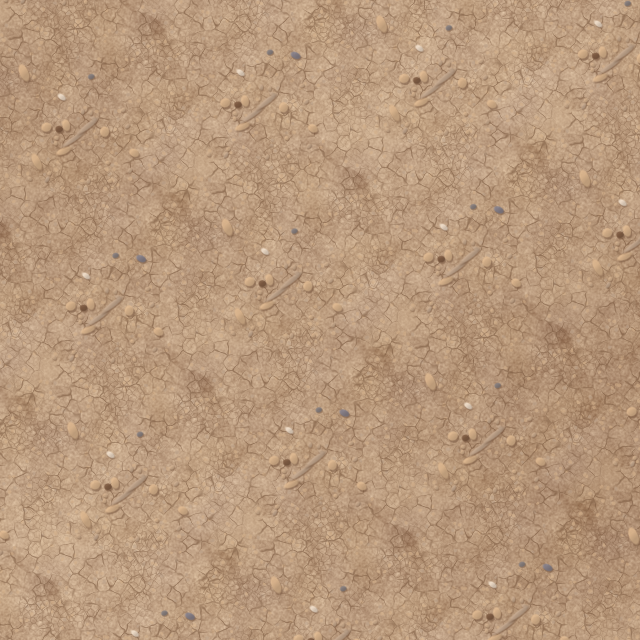
Write a Shadertoy shader that draws this texture.

```glsl
#define PERIOD 0.282
#define TILT 0.1356
#define ORIGIN vec2(0.410, 0.557)
#define CRACK_CELLS 20.0
#define GRAVEL_CELLS 43.0
#define CRACK_WIDTH 0.17
#define CRACK_DEPTH 0.55
#define GRAIN 0.34
#define SOFT 0.0014

const vec3 DARK_SOIL = vec3(0.60, 0.46, 0.35);
const vec3 PALE_SOIL = vec3(0.86, 0.75, 0.63);
const vec3 CRACK = vec3(0.47, 0.34, 0.24);
const vec3 SAND = vec3(0.83, 0.69, 0.54);
const vec3 CHALK = vec3(0.91, 0.85, 0.78);
const vec3 TWIG = vec3(0.73, 0.63, 0.54);
const vec3 SLATE = vec3(0.48, 0.46, 0.47);
const vec3 SHADOW = vec3(0.45, 0.32, 0.23);

vec2 rotate(vec2 v, float a) {
    return mat2(cos(a), sin(a), -sin(a), cos(a)) * v;
}

vec2 hash2(vec2 c) {
    vec3 a = fract(c.xyx * vec3(0.1031, 0.1030, 0.0973));
    a += dot(a, a.yzx + 33.33);
    return fract((a.xx + a.yz) * a.zy);
}

float corner(vec2 cell, vec2 d, float count) {
    return dot(hash2(mod(cell, count) + 3.0 * count) * 2.0 - 1.0, d);
}

// Gradient noise that wraps after count cells
float noise(vec2 uv, float count) {
    vec2 x = uv * count, i = floor(x), f = x - i;
    vec2 s = f * f * f * (f * (f * 6.0 - 15.0) + 10.0);
    vec2 e = vec2(1, 0);
    return mix(mix(corner(i, f, count), corner(i + e, f - e, count), s.x),
               mix(corner(i + e.yx, f - e.yx, count), corner(i + 1.0, f - 1.0, count), s.x), s.y);
}

// Wrapping cells: distance to centre, gap to the next cell, cell id
vec3 cells(vec2 uv, float count) {
    vec2 x = uv * count, base = floor(x);
    vec3 result = vec3(9, 9, 0);
    for (int k = 0; k < 9; k++) {
        vec2 c = base + vec2(k % 3, k / 3) - 1.0;
        vec2 h = hash2(mod(c, count) + 5.0 * count);
        float d = length(c + 0.1 + 0.8 * h - x);
        if (d < result.x) result = vec3(d, result.x, fract(h.x * 7.3 + h.y * 3.7));
        else result.y = min(result.y, d);
    }
    return vec3(result.x, result.y - result.x, result.z);
}

// Vector from the nearest repeat of a spot, and the parity of that repeat
vec3 nearest(vec2 p, vec2 offset) {
    vec2 q = rotate(p - ORIGIN - offset, -TILT) / PERIOD, n = round(q);
    return vec3(rotate(q - n, TILT) * PERIOD, mod(n.x + n.y, 2.0));
}

float ellipse(vec2 d, vec2 radius, float angle) {
    float e = (length(rotate(d, -angle) / radius) - 1.0) * min(radius.x, radius.y);
    return smoothstep(SOFT, -SOFT, e);
}

// Repeated stone, lit from above; parity below zero means every repeat
void addStone(inout vec3 col, vec2 p, vec2 offset, vec2 radius, float angle, vec3 tint, float parity) {
    vec3 d = nearest(p, offset);
    if (parity >= 0.0 && d.z != parity) return;
    float size = min(radius.x, radius.y);
    col = mix(col, SHADOW, 0.55 * ellipse(d.xy + vec2(-0.3, 0.5) * size, radius, angle));
    vec3 lit = tint * (1.0 + 0.07 * clamp((d.y - d.x) / size, -1.0, 1.0));
    col = mix(col, lit, 0.85 * ellipse(d.xy, radius, angle));
}

float glow(vec2 d, float radius) {
    return exp(-dot(d, d) / (radius * radius));
}

void mainImage(out vec4 fragColor, in vec2 fragCoord) {
    vec2 p = fragCoord / iResolution.y;
    vec2 q = rotate(p - ORIGIN, -TILT) / PERIOD;
    vec2 tile = 0.5 * vec2(q.x + q.y, q.x - q.y);   // alternate repeats differ
    vec2 warp = 0.012 * vec2(noise(tile, 37.0), noise(tile + 0.37, 41.0));

    // Broad shade over the whole ground
    float tone = 0.50 + 0.13 * glow(p - vec2(0.08, 0.1), 0.3) + 0.11 * glow(p - vec2(0.65, 0.92), 0.35)
               - 0.20 * glow(p - vec2(1.0, 0.33), 0.3) - 0.09 * glow(p - vec2(0.0, 0.77), 0.22);

    // Ledge with a smooth pale patch above it
    vec2 d = nearest(p, vec2(0.175, -0.1)).xy;
    float across = dot(d, vec2(0.65, 0.76)) + 0.03 * noise(q, 13.0);
    float along = dot(d, vec2(0.76, -0.65));
    float ledge = smoothstep(0.006, -0.003, across) * smoothstep(-0.045, 0.0, across)
                * smoothstep(0.1, 0.02, abs(along));
    float patchy = glow(nearest(p, vec2(0.195, -0.055)).xy, 0.055);
    tone += 0.09 * patchy - 0.27 * ledge;

    // Soil mottling and grain
    tone += 0.22 * noise(q, 5.0) + 0.16 * noise(tile, 17.0);
    tone += GRAIN * (noise(tile, 61.0) + noise(tile, 113.0)) * (1.0 - 0.4 * patchy);

    // Clods and gravel
    vec3 clod = cells(tile + warp, CRACK_CELLS);
    vec3 grit = cells(tile + warp * 0.5, GRAVEL_CELLS);
    float rough = smoothstep(-0.25, 0.3, noise(q, 4.0)) * (1.0 - 0.6 * patchy);
    tone += 0.14 * (clod.z - 0.5) + 0.05 + rough * (0.2 * (grit.z - 0.5) + 0.12 * (0.4 - grit.x));
    vec3 col = mix(DARK_SOIL, PALE_SOIL, tone);
    col += vec3(0.008, 0.0, -0.025) * noise(tile + 0.2, 6.0);
    float pebble = smoothstep(0.4, 0.2, grit.x) * step(0.84, grit.z);
    col = mix(col, mix(SAND, TWIG, step(0.95, grit.z)), 0.55 * pebble);

    // Broken cracks
    float broken = smoothstep(-0.3, 0.3, noise(tile, 14.0));
    float crack = smoothstep(CRACK_WIDTH, 0.0, clod.y) * broken;
    crack = max(crack, 0.55 * rough * smoothstep(0.26, 0.0, grit.y));
    col = mix(col, CRACK, CRACK_DEPTH * crack);

    // Loose gravel around each stone cluster
    for (int i = 0; i < 14; i++) {
        vec2 h = hash2(vec2(i, 7)), g = hash2(vec2(i, 19));
        vec2 spot = vec2(0.03, -0.03) + (h - 0.5) * vec2(0.17, 0.13);
        addStone(col, p, spot, vec2(0.003 + 0.002 * g.x, 0.003), 3.0 * g.y, mix(SAND, TWIG, g.x), -1.0);
    }

    // Stone cluster and twigs
    addStone(col, p, vec2(0.0), vec2(0.006, 0.005), 0.0, SHADOW, -1.0);
    addStone(col, p, vec2(-0.02, 0.003), vec2(0.008, 0.007), 0.4, SAND, -1.0);
    addStone(col, p, vec2(0.011, 0.006), vec2(0.006, 0.009), 0.2, SAND, -1.0);
    addStone(col, p, vec2(0.007, -0.034), vec2(0.012, 0.005), 0.4, SAND, -1.0);
    addStone(col, p, vec2(0.022, -0.016), vec2(0.020, 0.0035), 0.6, TWIG, -1.0);
    addStone(col, p, vec2(0.045, 0.005), vec2(0.019, 0.004), 0.65, TWIG, -1.0);
    addStone(col, p, vec2(0.071, -0.004), vec2(0.007, 0.008), 0.0, SAND, -1.0);
    addStone(col, p, vec2(0.117, -0.037), vec2(0.008, 0.006), -0.5, SAND, -1.0);
    addStone(col, p, vec2(0.004, 0.05), vec2(0.007, 0.004), -0.6, CHALK, -1.0);
    addStone(col, p, vec2(0.05, 0.082), vec2(0.005, 0.004), 0.3, SLATE, -1.0);

    // Shards and blue stones on alternate repeats
    addStone(col, p, vec2(-0.035, -0.051), vec2(0.006, 0.014), 0.45, SAND, 0.0);
    addStone(col, p, vec2(-0.055, 0.088), vec2(0.007, 0.014), 0.4, SAND, 0.0);
    addStone(col, p, vec2(0.09, 0.077), vec2(0.008, 0.005), -0.45, SLATE + vec3(0, 0.01, 0.05), 1.0);
    fragColor = vec4(clamp(col, 0.0, 1.0), 1.0);
}
```
